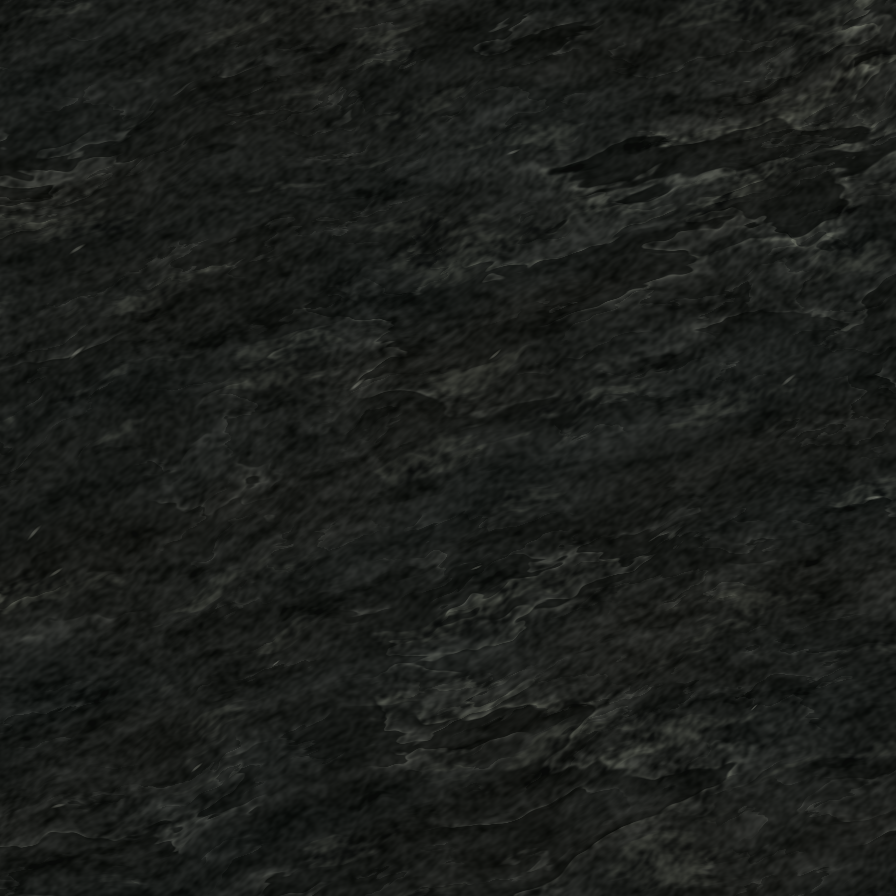
Give the GLSL for this texture, as a three.js fragment shader.

```glsl
// Dark slate: tilted, stretched noise layers form the bedding of the stone.
// Long veins follow level lines of warped noise, lit on one side and shaded
// on the other; light flakes, cellular flecks, scratches and grain lie on top.

#define TILT 0.30            // bedding direction, radians
#define SCRATCH_TILT 0.66    // direction of scratches and flecks
#define STRETCH 3.3          // length of features against their height
#define WARP 0.075           // bending of the bedding
#define VEIN_LIGHT 0.120
#define FLAKE_LIGHT 0.042
#define SHADOW_DEPTH 0.042
#define GRAIN 0.092
#define FLECK_SHARE 0.06     // share of cells that hold a fleck
#define STONE vec3(0.099, 0.107, 0.097)
#define VEIN_TINT vec3(1.0, 1.02, 0.91)

varying vec2 vUv;

vec2 hash2(vec2 p) {
  vec3 q = fract(p.xyx * vec3(0.1031, 0.1030, 0.0973));
  q += dot(q, q.yzx + 33.33);
  return fract((q.xx + q.yz) * q.zy);
}

vec2 rotate(vec2 p, float angle) {
  float c = cos(angle), s = sin(angle);
  return vec2(c * p.x + s * p.y, c * p.y - s * p.x);
}

float cornerSlope(vec2 cell, vec2 offset) {
  float angle = 6.2832 * hash2(cell).x;
  return dot(vec2(cos(angle), sin(angle)), offset);
}

// Gradient noise, about -0.7 to 0.7
float noise(vec2 p) {
  vec2 i = floor(p), f = fract(p);
  vec2 u = f * f * f * (f * (f * 6.0 - 15.0) + 10.0);
  vec2 e = vec2(1.0, 0.0);
  float low = mix(cornerSlope(i, f), cornerSlope(i + e, f - e), u.x);
  float high = mix(cornerSlope(i + e.yx, f - e.yx), cornerSlope(i + 1.0, f - 1.0), u.x);
  return mix(low, high, u.y);
}

float layeredNoise(vec2 p) {
  float sum = 0.0, amplitude = 0.5;
  for (int k = 0; k < 5; k++) {
    sum += amplitude * noise(p + 40.0);
    p = rotate(p, 0.10) * 2.03 + 17.3;
    amplitude *= 0.52;
  }
  return sum;
}

// x: light on the vein, y: shadow beside it
vec2 vein(vec2 p, float sharpness) {
  float d = layeredNoise(p);
  float patches = smoothstep(0.0, 0.13, layeredNoise(p * 0.6 + 61.0));
  float side = smoothstep(-0.010, 0.010, d);
  float body = 0.42 * exp(-abs(d) * sharpness) + 0.75 * exp(-abs(d) * sharpness * 5.0);
  float shade = exp(-abs(d) * sharpness * 1.3);
  return patches * vec2(side * body, (1.0 - side) * shade);
}

// Short thin dashes, at most one in each cell
float flecks(vec2 p) {
  vec2 grid = p * vec2(13.0, 18.0);
  vec2 cell = floor(grid);
  vec2 spot = hash2(cell + 7.0), kind = hash2(cell + 91.0);
  vec2 offset = (fract(grid) - mix(vec2(0.3), vec2(0.7), spot)) / vec2(13.0, 18.0);
  offset = rotate(offset, 0.7 * (kind.y - 0.7));
  float size = mix(0.5, 1.2, spot.x);
  float shape = length(offset / (size * vec2(0.010, 0.0020)));
  return step(kind.x, FLECK_SHARE) * (1.0 - smoothstep(0.3, 1.2, shape));
}

void main() {
  // Bedding coordinates, bent by broad noise
  vec2 flow = rotate(vUv, TILT);
  vec2 bend = vec2(layeredNoise(flow * 2.6), layeredNoise(flow * 3.0 + 23.0));
  vec2 bed = (flow + WARP * bend) * vec2(1.0, STRETCH);
  vec2 steep = rotate(vUv + 0.03 * bend, SCRATCH_TILT);

  // Broad tone, streaks and grain
  float broad = layeredNoise(bed * 2.6 + 5.0);
  float streaks = layeredNoise(bed * 11.0 + 31.0);
  float grain = 0.5 * noise(flow * vec2(62.0, 115.0)) + 0.55 * noise(steep * vec2(105.0, 185.0));
  float tone = 0.050 * broad + 0.100 * streaks + GRAIN * grain;

  // Steep scratches in patches
  float scratchArea = smoothstep(0.0, 0.2, layeredNoise(vUv * 3.5 + 12.0));
  tone += 0.09 * scratchArea * layeredNoise(steep * vec2(15.0, 60.0));

  // Veins at three scales, light flakes and dark pits
  vec2 large = vein(bed * 1.7 + 3.0, 13.0);
  vec2 medium = vein(bed * 3.4 + 19.0, 11.0);
  vec2 small = vein(bed * 7.5 + 71.0, 9.0);
  float light = large.x + 0.75 * medium.x + 0.4 * small.x;
  float shadow = large.y + 0.65 * medium.y + 0.35 * small.y;
  float flakes = smoothstep(0.14, 0.23, layeredNoise(bed * vec2(5.0, 7.0) + 53.0));
  float pits = smoothstep(0.18, 0.28, layeredNoise(bed * 7.5 + 83.0));
  float rough = clamp(0.9 + 2.2 * streaks + 1.4 * grain, 0.15, 1.6);
  tone += rough * (VEIN_LIGHT * light + FLAKE_LIGHT * flakes);
  tone -= SHADOW_DEPTH * (shadow * (0.8 + 1.2 * grain) + 0.8 * pits);

  // Drift between cool green and warm brown stone
  float drift = clamp(3.0 * layeredNoise(bed * 2.2 + 47.0), -1.0, 1.0);
  vec3 color = STONE + tone * mix(vec3(1.0), VEIN_TINT, min(light + flakes, 1.0));
  color += 0.004 * drift * vec3(1.0, 0.0, -0.6);
  color += 0.17 * flecks(steep) * vec3(1.0, 1.0, 0.92);

  gl_FragColor = vec4(max(color, vec3(0.030, 0.034, 0.030)), 1.0);
}
```
